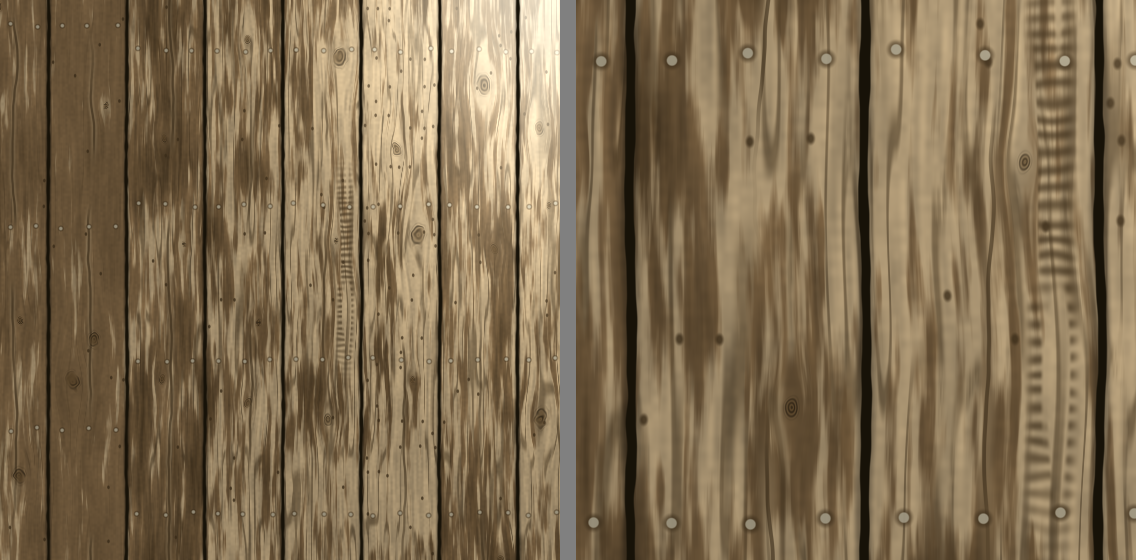
Left, the full canvas; right, a detail of the centre.
Write a Shadertoy shader that draws this texture.

```glsl
// Weathered vertical deck planks with dark gaps, nail rows, knots and worn paint.
// Each plank owns a seed and a wear level; stretched noise, bent around the knots,
// gives the grain, and a glow from the upper right lights the boards.

#define PITCH 0.1397         // plank width
#define FIRST_GAP 0.0865     // position of the leftmost gap
#define GAP_HALF 0.0028      // half width of a gap
#define KNOTS 3              // knots per plank
#define NAIL_RADIUS 0.0031
#define SAWN_PLANK 4.0       // plank with ladder-like saw marks
#define PITTED_PLANK 5.0     // plank with the most pits
#define DARK vec3(0.245, 0.185, 0.105)
#define BROWN vec3(0.465, 0.37, 0.25)
#define PALE vec3(0.70, 0.615, 0.475)
#define GLOW vec3(1.0, 0.985, 0.93)
#define GAP_COLOR vec3(0.09, 0.07, 0.03)

// Share of pale bare wood on each plank
const float WEAR[8] = float[8](0.15, 0.06, 0.36, 0.54, 0.64, 0.78, 0.44, 0.64);

float hash(vec2 p) {
    vec3 q = fract(p.xyx * 0.1031);
    q += dot(q, q.yzx + 33.33);
    return fract((q.x + q.y) * q.z);
}

float noise(vec2 p) {
    vec2 i = floor(p), f = fract(p);
    f = f * f * (3.0 - 2.0 * f);
    return mix(mix(hash(i), hash(i + vec2(1, 0)), f.x),
               mix(hash(i + vec2(0, 1)), hash(i + vec2(1, 1)), f.x), f.y);
}

float fbm(vec2 p) {
    float sum = 0.0, gain = 0.53;
    for (int i = 0; i < 4; i++) {
        sum += gain * noise(p);
        p = p * 2.03 + 17.3;
        gain *= 0.5;
    }
    return sum;
}

// Bends the grain coordinate around knots; returns (bent x, core, ring)
vec3 knots(vec2 p, float id) {
    float bent = p.x, core = 0.0, ring = 0.0;
    for (int k = 0; k < KNOTS; k++) {
        vec2 seed = vec2(id * 7.0 + 3.0, float(k) * 5.0 + 11.0);
        vec2 center = vec2(PITCH * mix(0.2, 0.8, hash(seed)),
                           (float(k) + hash(seed + 31.0)) / float(KNOTS));
        float radius = mix(0.005, 0.017, pow(hash(seed + 57.0), 2.0));
        vec2 d = p - center;
        vec2 q = d / (radius * vec2(2.0, 4.5));
        bent -= 0.85 * d.x * exp(-dot(q, q));
        d.x += 0.35 * d.y * (hash(seed + 83.0) - 0.5);
        float e = length(d / (radius * vec2(0.75, 1.15))) + 0.45 * (noise(p * 120.0) - 0.5);
        core = max(core, 1.0 - smoothstep(0.3, 1.2, e));
        float rings = 0.5 + 0.5 * cos(e * 15.0);
        ring = max(ring, rings * (1.0 - smoothstep(0.8, 1.4, e)) * noise(p * 90.0 + 7.0));
    }
    return vec3(bent, core, ring);
}

// Three nails per row; returns (head, dark halo)
vec2 nails(vec2 p, float id, float px) {
    bool wide = id < 1.5;
    float spacing = wide ? 0.361 : 0.276, top = wide ? 0.045 : 0.09;
    float y = 1.0 - p.y - top, row = floor(y / spacing + 0.5);
    vec2 marks = vec2(0.0);
    for (int k = 0; k < 3; k++) {
        vec2 seed = vec2(id * 13.0 + float(k), row + 9.0);
        vec2 jitter = 0.008 * (vec2(hash(seed), hash(seed + 41.0)) - 0.5);
        float d = length(vec2(p.x - PITCH * (0.15 + 0.355 * float(k)), y - row * spacing) + jitter);
        marks.x = max(marks.x, 1.0 - smoothstep(NAIL_RADIUS - px, NAIL_RADIUS + px, d));
        marks.y = max(marks.y, 1.0 - smoothstep(NAIL_RADIUS, NAIL_RADIUS * 2.2, d));
    }
    return marks;
}

void mainImage(out vec4 fragColor, in vec2 fragCoord) {
    vec2 uv = fragCoord / iResolution.xy;
    float px = 1.0 / min(iResolution.x, iResolution.y);

    // Plank number and position inside it
    float across = (uv.x - FIRST_GAP) / PITCH + 1.0;
    across += 0.018 * (noise(vec2(uv.x * 5.0, uv.y * 11.0)) - 0.5);
    float id = floor(across), x = fract(across);
    float wear = WEAR[int(clamp(id, 0.0, 7.0))];
    float rough = smoothstep(0.0, 0.35, wear) * 0.7 + 0.3;
    vec2 p = vec2(x * PITCH, uv.y);

    // Grain, stretched along the plank
    vec3 knot = knots(p, id);
    float gx = knot.x + 0.006 * (noise(vec2(p.x * 16.0 + id * 9.0, p.y * 7.0)) - 0.5);
    vec2 seed = vec2(id * 37.0, id * 11.0);
    float patches = fbm(vec2(gx * 26.0, p.y * 7.0) + seed);
    float streak = fbm(vec2(gx * 140.0, p.y * 10.0) + seed);
    float ragged = noise(vec2(gx * 240.0, p.y * 32.0) + seed);
    float fine = noise(vec2(gx * 250.0, p.y * 22.0) + seed + 61.0);
    float contour = abs(noise(vec2(gx * 105.0, p.y * 8.0) + seed + 5.0) - 0.5);
    float line = (1.0 - smoothstep(0.02, 0.12, contour)) * smoothstep(0.35, 0.6, streak);

    // Stained surface, bare wood and dark grain lines
    float stain = 0.95 + rough * (1.5 * (patches - 0.5) + 0.9 * (streak - 0.5));
    vec3 col = mix(DARK, BROWN, clamp(stain, 0.0, 1.2));
    float threshold = mix(0.68, 0.34, wear);
    float field = 0.36 * patches + 0.5 * streak + 0.14 * ragged;
    float bare = smoothstep(threshold - 0.075, threshold + 0.075, field);
    col = mix(col, PALE, bare * 0.9);
    col = mix(col, DARK, 0.5 * rough * line);
    col *= 1.0 + rough * 0.22 * (fine - 0.5) + 0.07 * (noise(uv * 210.0) - 0.5);

    // A long wandering crack with a bleached border
    float crack = abs(x - 0.56 - 0.16 * (fbm(vec2(uv.y * 7.0, id * 5.0)) - 0.5)) * PITCH;
    float crackOn = smoothstep(0.4, 0.65, noise(vec2(uv.y * 9.0, id * 3.0 + 0.5)));
    col = mix(col, PALE, 0.3 * crackOn * (1.0 - smoothstep(0.002, 0.008, crack)));
    col = mix(col, DARK, 0.65 * crackOn * (1.0 - smoothstep(0.0007, 0.0007 + 1.5 * px, crack)));

    // Saw marks and pits
    float band = smoothstep(0.66, 0.72, x) * (1.0 - smoothstep(0.86, 0.92, x));
    band *= smoothstep(0.3, 0.42, uv.y) * (1.0 - smoothstep(0.62, 0.74, uv.y));
    float column = smoothstep(0.4, 0.6, noise(vec2(x * 17.0, uv.y * 9.0)));
    float tick = column * (0.5 + 0.5 * cos(uv.y * 620.0 + 3.0 * noise(uv * 60.0)));
    col = mix(col, DARK, id == SAWN_PLANK ? 0.65 * band * tick : 0.0);
    vec2 grid = vec2(x * 7.0, uv.y * 42.0), cell = floor(grid) + seed;
    vec2 spot = (fract(grid) - 0.3 - 0.4 * vec2(hash(cell), hash(cell + 19.0))) * vec2(0.02, 0.024);
    float pit = 1.0 - smoothstep(0.001, 0.0034, length(spot * vec2(1.0, 0.7)));
    col = mix(col, DARK, 0.8 * pit * step(hash(cell + 71.0), id == PITTED_PLANK ? 0.22 : 0.035));

    // Knots and nails
    col = mix(col, DARK * 1.4, 0.6 * knot.y);
    col = mix(col, DARK * 0.6, 0.75 * knot.z);
    vec2 nail = nails(p, id, px);
    col = mix(col, DARK, 0.6 * nail.y);
    col = mix(col, vec3(0.70, 0.67, 0.58), nail.x * 0.85);

    // Glow, then rounded edges and gaps
    vec2 toGlow = (uv - vec2(1.0, 1.08)) * vec2(1.25, 0.9);
    float glow = exp(-4.2 * dot(toGlow, toGlow));
    col = mix(col * (0.89 + 0.85 * glow), GLOW, 0.72 * glow * glow);
    float edge = min(x, 1.0 - x) * PITCH;
    col *= mix(0.75, 1.0, smoothstep(GAP_HALF, GAP_HALF * 2.6, edge));
    float chip = 0.0016 * (noise(vec2(id * 8.0 + x * 3.0, uv.y * 65.0)) - 0.5);
    col = mix(GAP_COLOR, col, smoothstep(GAP_HALF - px, GAP_HALF + px, edge + chip));
    fragColor = vec4(clamp(col, 0.0, 1.0), 1.0);
}
```
